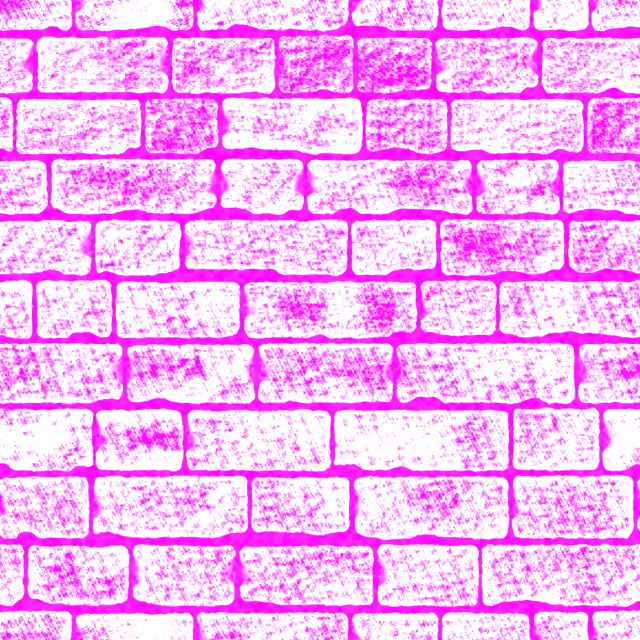
This texture is drawn by a three.js fragment shader. Its source:

```glsl
// Magenta and white stone wall: ten courses of four to six rough blocks.
// Each course spaces its joints by a small formula; layered noise then
// gives each block its speckle, relief, smudges, cracks and ragged shadows.
varying vec2 vUv;

const float TAU = 6.2831853;
const float COURSES = 10.0;
const vec3 PAPER = vec3(1.0, 0.995, 1.0);
const vec3 INK = vec3(1.0, 0.0, 1.0);

float hash(vec2 p) {
  return fract(sin(dot(p, vec2(127.1, 311.7))) * 43758.55);
}

float noise(vec2 p) {
  vec2 i = floor(p), f = fract(p);
  f = f * f * (3.0 - 2.0 * f);
  return mix(mix(hash(i), hash(i + vec2(1.0, 0.0)), f.x),
             mix(hash(i + vec2(0.0, 1.0)), hash(i + 1.0), f.x), f.y);
}

float fbm(vec2 p) {
  float sum = 0.0, amp = 0.53;
  for (int i = 0; i < 4; i++) {
    sum += amp * noise(p);
    p = p * 2.03 + 19.7;
    amp *= 0.5;
  }
  return sum;
}

// Course layout: block count, first joint, alternating swing, slow swell
vec4 courseLayout(float row) {
  if (row < 0.5) return vec4(6.0, 0.055, 0.0, 0.051);
  if (row < 1.5) return vec4(6.0, 0.569, -0.046, 0.014);
  if (row < 2.5) return vec4(5.0, 0.077, 0.064, 0.0);
  if (row < 3.5) return vec4(5.0, -0.115, 0.061, 0.0);
  if (row < 4.5) return vec4(5.0, 0.378, 0.076, 0.0);
  if (row < 5.5) return vec4(4.0, 0.901, 0.005, 0.039);
  if (row < 6.5) return vec4(5.0, 0.520, 0.047, 0.033);
  if (row < 7.5) return vec4(5.0, -0.007, -0.046, -0.005);
  if (row < 8.5) return vec4(5.0, 0.371, 0.049, -0.035);
  return vec4(6.0, 0.305, 0.026, 0.057);
}

// Distance to the joint on the left, to the one on the right, block index
vec3 findBlock(float x, vec4 layout_) {
  vec3 found = vec3(1.0, 1.0, 0.0);
  for (int k = 0; k < 6; k++) {
    float i = float(k);
    if (i > layout_.x - 0.5) break;
    float turn = i / layout_.x;
    float joint = layout_.y + turn + layout_.z * mod(i, 2.0)
                + layout_.w * sin(TAU * turn);
    float fromLeft = fract(x - joint);
    if (fromLeft < found.x) found.xz = vec2(fromLeft, i);
    found.y = min(found.y, fract(joint - x));
  }
  return found;
}

// Inside distance of a box with rounded corners, from its edge distances
float roundedInside(vec2 edge, float radius) {
  float corner = radius - length(max(radius - edge, 0.0));
  return min(min(edge.x, edge.y), corner);
}

// Shadowed chip that widens down one side of a block
float sideChip(float side, float down, float width) {
  float reach = width * smoothstep(0.05, 0.55, down)
              * (1.0 - smoothstep(0.55, 0.72, down));
  return 1.0 - smoothstep(reach * 0.4, reach + 0.002, side);
}

// Embossed relief lit from the upper left
float relief(vec2 p, float scale) {
  vec2 q = p * vec2(scale, scale * 1.35);
  return fbm(q) - fbm(q + vec2(-0.35, 0.5));
}

// Ink on the face of a block
float faceInk(vec2 p, vec2 id, vec2 edge, float dark) {
  vec2 q = p + id * 3.7;
  float grain = 0.6 * noise(q * 290.0) + 0.4 * noise(q * 520.0) - 0.5;
  float patches = fbm(q * 15.0) - 0.5;
  float ink = 0.16 + 1.25 * relief(q, 75.0) + 1.15 * grain + 0.9 * patches;
  float smudged = step(0.55, hash(id + 4.3));
  ink += smudged * smoothstep(0.008, 0.038, min(edge.x, edge.y))
       * (0.12 + 1.1 * patches);
  float cracked = step(0.87, hash(id + 8.1));
  ink += cracked * (1.5 * relief(q, 16.0) - 0.08);
  return ink + 0.3 * dark;
}

void main() {
  vec2 p = vUv;
  float down = 1.0 - p.y;

  // Courses, a little taller near the foot of the wall
  float level = down * COURSES - 0.424 - 0.098 * cos(TAU * (down - 0.03));
  float row = mod(floor(level), COURSES);
  float v = fract(level);
  vec3 block = findBlock(p.x, courseLayout(row));
  vec2 id = vec2(block.z, row);

  // Gaps, with ragged dips along the foot of each block
  float dips = 0.009 * smoothstep(0.5, 0.85, noise(vec2(p.x * 24.0, row * 5.3)));
  float top = v / COURSES - 0.0035 - 0.004 * hash(id + 1.7);
  float foot = (1.0 - v) / COURSES - 0.0045 - dips;
  vec2 edge = vec2(min(block.x, block.y) - 0.0032, min(top, foot));
  float inside = roundedInside(edge, 0.011);
  inside += 0.003 * (noise(p * 55.0) - 0.5) + 0.002 * (noise(p * 190.0) - 0.5);

  // Face with a pale rim, then chips on some sides
  float narrow = 1.0 - smoothstep(0.12, 0.15, block.x + block.y);
  float ink = faceInk(p, id, edge, narrow * step(row, 1.5));
  ink -= 0.3 * (1.0 - smoothstep(0.003, 0.011, inside));
  float width = 0.02 * (0.6 + 0.8 * noise(p * 80.0));
  float chip = max(step(0.5, hash(id + 2.9)) * sideChip(block.x, v, width),
                   step(0.7, hash(id + 6.5)) * sideChip(block.y, v, width));
  ink = max(ink, chip * (0.55 + 0.5 * noise(p * 210.0)));

  // Mortar
  float mortar = 1.0 - 0.2 * noise(p * 130.0);
  ink = mix(mortar, clamp(ink, 0.0, 0.95), smoothstep(-0.0012, 0.0016, inside));
  gl_FragColor = vec4(mix(PAPER, INK, ink), 1.0);
}
```
